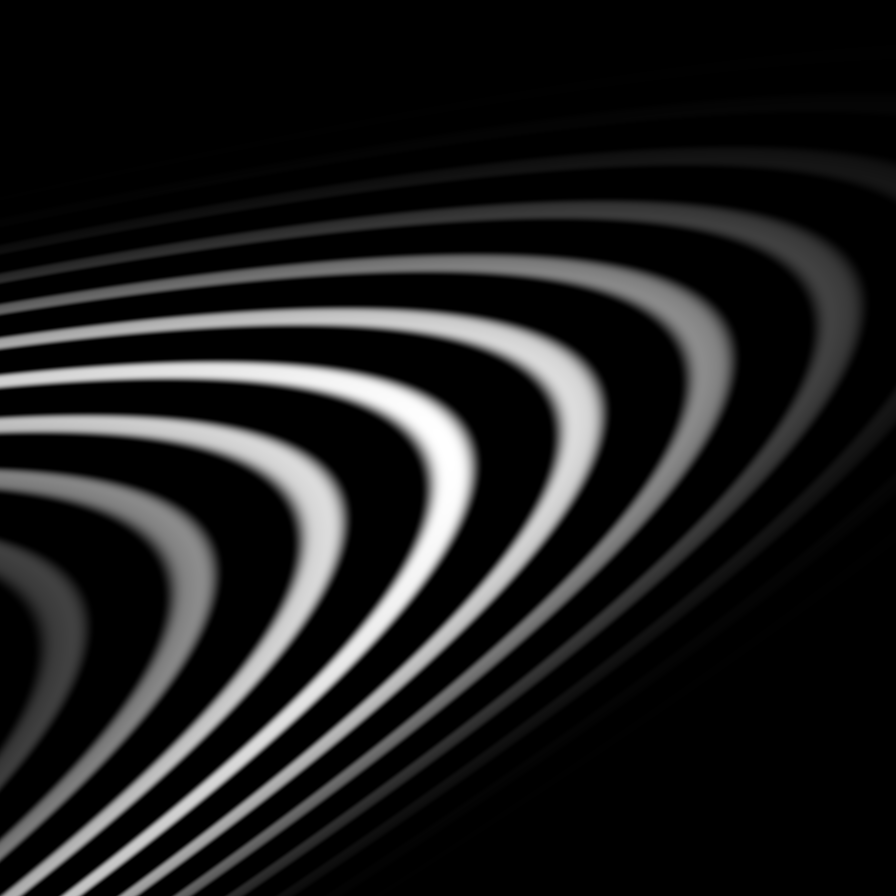
This background is drawn by a Shadertoy shader. Its source:

```glsl
const float PI = 3.14159265;
const float AXIS_ANGLE = PI / 8.0;   // direction the arcs point to
const float CURVATURE = 6.38;        // bend of each parabola
const float BAND_PERIOD = 0.1563;    // spacing along the axis
const float BAND_OFFSET = -0.002;    // shift of the brightest arc
const float ENVELOPE_FALLOFF = 6.4;  // dimming from arc to arc
const float ARM_FALLOFF = 3.0;       // dimming along the arms
const vec3 ARC_COLOR = vec3(1.0);

// Coordinates along (x) and across (y) the axis
vec2 toAxis(vec2 point, float angle) {
    float c = cos(angle), s = sin(angle);
    return vec2(c * point.x + s * point.y, c * point.y - s * point.x);
}

// Soft bright stripe once per period, black in between
float softBand(float position) {
    return smoothstep(0.0, 1.0, cos(2.0 * PI * position / BAND_PERIOD));
}

void mainImage(out vec4 fragColor, in vec2 fragCoord) {
    vec2 centered = (fragCoord - 0.5 * iResolution.xy) / iResolution.y;
    vec2 axis = toAxis(centered, AXIS_ANGLE);
    float acrossSquared = axis.y * axis.y;

    // Nested parabolas are the level lines of this field
    float field = axis.x + CURVATURE * acrossSquared - BAND_OFFSET;

    // Gaussian fade around the central arc and out along its arms
    float envelope = exp(-ENVELOPE_FALLOFF * field * field);
    float armFade = exp(-ARM_FALLOFF * acrossSquared);

    fragColor = vec4(ARC_COLOR * softBand(field) * envelope * armFade, 1.0);
}
```
